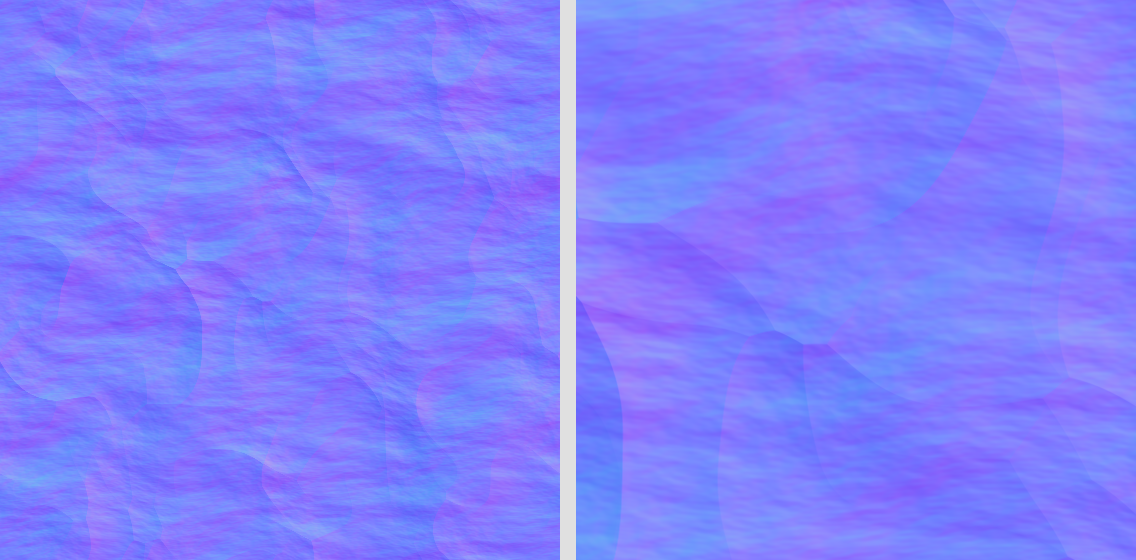
Left: the whole. Right: its middle third, enlarged.
Reproduce this texture map procedurally as a WebGL 2 fragment shader.

```glsl
#version 300 es
precision highp float;
// Tiling normal map of rippled water. Stretched gradient noise gives the
// swells and short streaks, warped and fading cellular noise the curved
// creases; the slopes of the summed height are packed into red and green.

#define SWELL_CELLS ivec2(4, 9)
#define OCTAVES 6
#define SLOPE_GAIN 0.81
#define CREASE_CELLS 5
#define CREASE_AMOUNT 0.60
#define SWELL_WARP vec2(0.040, 0.022)
#define CREASE_WARP 0.17
#define STRENGTH vec2(0.135, 0.100)
#define FLAT_TONE vec2(0.496, 0.493)
#define SAMPLE_STEP 0.0005

const float TAU = 6.28318;

out vec4 fragColor;
uniform vec2 u_resolution;

// Two random values in 0..1 for a lattice cell that wraps at the period.
vec2 hashCell(ivec2 cell, ivec2 period, int seed) {
    ivec2 wrapped = (cell % period + period) % period;
    uvec2 v = uvec2(wrapped + ivec2(seed * 37, seed * 91)) * 1664525u + 1013904223u;
    v.x += v.y * 1664525u;
    v.y += v.x * 1664525u;
    v ^= v >> 16u;
    v.x += v.y * 1664525u;
    v.y += v.x * 1664525u;
    v ^= v >> 16u;
    return vec2(v & 65535u) / 65536.0;
}

float cornerRamp(ivec2 cell, vec2 offset, ivec2 period, int seed) {
    float angle = TAU * hashCell(cell, period, seed).x;
    return dot(vec2(cos(angle), sin(angle)), offset);
}

// Periodic gradient noise.
float gradientNoise(vec2 uv, ivec2 period, int seed) {
    vec2 p = uv * vec2(period);
    ivec2 cell = ivec2(floor(p));
    vec2 f = fract(p);
    vec2 blend = f * f * f * (f * (f * 6.0 - 15.0) + 10.0);
    float a = cornerRamp(cell, f, period, seed);
    float b = cornerRamp(cell + ivec2(1, 0), f - vec2(1, 0), period, seed);
    float c = cornerRamp(cell + ivec2(0, 1), f - vec2(0, 1), period, seed);
    float d = cornerRamp(cell + ivec2(1, 1), f - vec2(1, 1), period, seed);
    return mix(mix(a, b, blend.x), mix(c, d, blend.x), blend.y);
}

// Periodic cellular noise: squared distance to the nearest point.
float cellular(vec2 uv, int cells, int seed) {
    vec2 p = uv * float(cells);
    ivec2 cell = ivec2(floor(p));
    vec2 f = fract(p);
    float nearest = 8.0;
    for (int y = -1; y <= 1; y++) {
        for (int x = -1; x <= 1; x++) {
            ivec2 neighbour = ivec2(x, y);
            vec2 point = hashCell(cell + neighbour, ivec2(cells), seed);
            vec2 toPoint = vec2(neighbour) + point - f;
            nearest = min(nearest, dot(toPoint, toPoint));
        }
    }
    return nearest;
}

float waterHeight(vec2 uv) {
    vec2 drift = vec2(gradientNoise(uv, ivec2(5), 11), gradientNoise(uv, ivec2(5), 12));
    vec2 swellUv = uv + SWELL_WARP * drift;

    // Each octave is scaled by its frequency so its slope stays controlled.
    float height = 0.0;
    float slope = 1.0;
    ivec2 period = SWELL_CELLS;
    for (int i = 0; i < OCTAVES; i++) {
        height += slope / float(period.y) * gradientNoise(swellUv, period, i + 1);
        slope *= SLOPE_GAIN;
        period *= 2;
    }

    // Two sizes of creases, bent into arcs and fading in and out in patches.
    vec2 creaseUv = uv + CREASE_WARP * drift.yx;
    float patchNoise = gradientNoise(uv, ivec2(4), 13);
    float largeFade = smoothstep(-0.35, 0.45, patchNoise);
    float smallFade = smoothstep(-0.35, 0.45, -patchNoise);
    int smallCells = CREASE_CELLS * 2 - 1;
    float large = cellular(creaseUv, CREASE_CELLS, 21) / float(CREASE_CELLS);
    float small = cellular(creaseUv, smallCells, 22) / float(smallCells);
    return height + CREASE_AMOUNT * (largeFade * large + smallFade * small);
}

void main() {
    vec2 uv = gl_FragCoord.xy / u_resolution;
    vec2 e = vec2(SAMPLE_STEP, 0.0);

    // Central differences give the surface slope.
    vec2 slope = vec2(waterHeight(uv + e.xy) - waterHeight(uv - e.xy),
                      waterHeight(uv + e.yx) - waterHeight(uv - e.yx)) / (2.0 * SAMPLE_STEP);
    vec3 normal = normalize(vec3(-slope * STRENGTH, 1.0));
    fragColor = vec4(FLAT_TONE + 0.5 * normal.xy, 0.5 + 0.5 * normal.z, 1.0);
}
```
